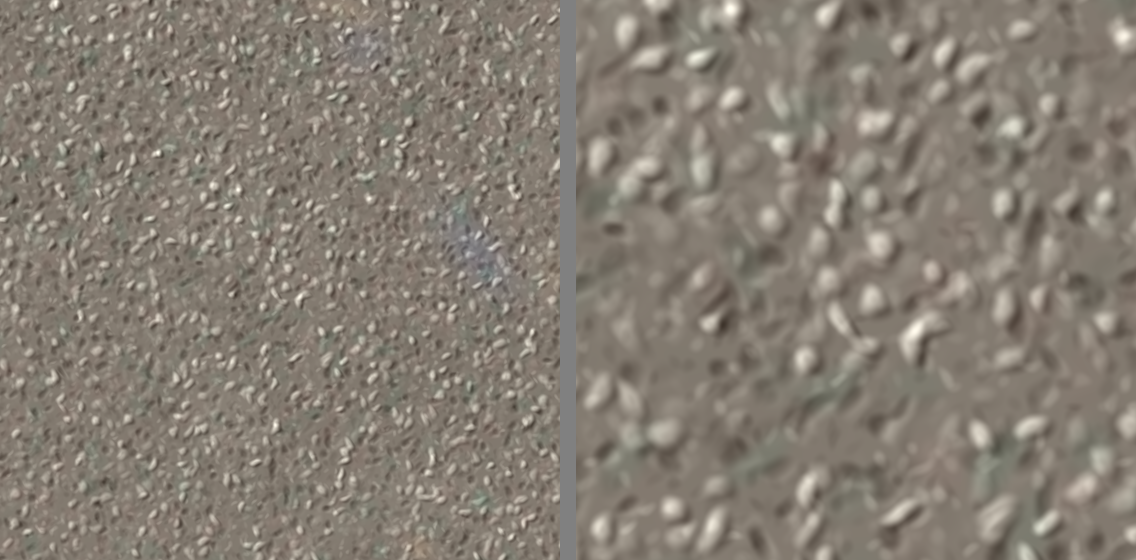
Left, the full canvas; right, a detail of the centre.
Write a Shadertoy shader that draws this texture.

```glsl
const vec3 STONE_MEAN = vec3(0.525, 0.494, 0.452);
const vec3 GREEN_TINT = vec3(-0.034, 0.006, -0.002);
const vec3 BLUE_STAIN = vec3(-0.020, 0.008, 0.062);
const vec3 WARM_STAIN = vec3(0.075, 0.045, 0.020);

const float PEBBLE_SCALE = 50.0;   // cells across the canvas
const float GRIT_SCALE = 83.0;
const float TINT_SCALE = 21.0;
const float BLOTCH_SCALE = 6.0;

const float PEBBLE_CONTRAST = 0.200;
const float GRIT_CONTRAST = 0.115;
const float RELIEF_CONTRAST = 0.190;
const float BLOTCH_CONTRAST = 0.030;

const vec2 TO_LIGHT = vec2(-0.24, 0.17);   // in pebble cells
const float LEAN = 1.15;                   // mean grain direction
const float LEAN_SPREAD = 2.0;

vec4 hash4(vec2 cell) {
    vec4 q = fract(cell.xyxy * vec4(0.1031, 0.1030, 0.0973, 0.1099));
    q += dot(q, q.wzxy + 33.33);
    return fract((q.xxyz + q.yzzw) * q.zywx);
}

mat2 rotation(float angle) {
    float c = cos(angle), s = sin(angle);
    return mat2(c, -s, s, c);
}

// Cellular field of soft, leaning ellipses, some raised and some sunken
float grains(vec2 p) {
    vec2 home = floor(p);
    float height = 0.0;
    for (int y = -1; y <= 1; y++) {
        for (int x = -1; x <= 1; x++) {
            vec2 cell = home + vec2(x, y);
            vec4 place = hash4(cell);
            vec4 form = hash4(cell + 71.0);
            vec2 d = p - cell - 0.1 - 0.8 * place.xy;
            d = rotation(LEAN + LEAN_SPREAD * (place.z - 0.5)) * d;
            float stretch = mix(1.0, 1.4, form.x);
            float radius = mix(0.32, 0.48, form.y);
            float dist = length(d * vec2(1.0 / stretch, stretch)) / radius;
            float amount = mix(-0.45, 1.0, pow(place.w, 1.5));
            height += amount * (1.0 - smoothstep(0.25, 1.35, dist));
        }
    }
    return height - 0.05;
}

// Layered sines bend the grain outlines
vec2 warp(vec2 p) {
    vec2 bend = sin(p.yx * 1.9 + vec2(0.0, 2.1));
    bend += 0.6 * sin(p.yx * 4.3 + p * 1.7 + vec2(1.3, 4.0));
    return p + 0.10 * bend;
}

float stain(vec2 uv, vec2 centre, vec2 size, float angle) {
    vec2 d = rotation(angle) * (uv - centre) / size;
    return exp(-dot(d, d));
}

void mainImage(out vec4 fragColor, in vec2 fragCoord) {
    vec2 uv = fragCoord / iResolution.xy;

    // Pebbles lit from the upper left, with finer grit between
    vec2 p = warp(uv * PEBBLE_SCALE);
    float pebbles = grains(p);
    float relief = pebbles - grains(p + TO_LIGHT);
    float grit = grains(warp(uv * GRIT_SCALE + 19.0));
    float tone = PEBBLE_CONTRAST * pebbles + GRIT_CONTRAST * grit
               + RELIEF_CONTRAST * relief;
    tone *= mix(0.88, 1.08, uv.y);

    // Broad unevenness and drifting hue
    tone += BLOTCH_CONTRAST * grains(uv * BLOTCH_SCALE + 5.0);
    float hue = grains(warp(uv * TINT_SCALE + 40.0));
    vec3 color = STONE_MEAN + tone * vec3(1.0, 1.02, 0.99) + GREEN_TINT * hue;

    // Faint stains
    float blue = stain(uv, vec2(0.85, 0.55), vec2(0.09, 0.04), -0.9)
               + 0.6 * stain(uv, vec2(0.65, 0.92), vec2(0.05, 0.05), 0.0);
    float warm = stain(uv, vec2(0.62, 0.98), vec2(0.06, 0.025), -0.3)
               + stain(uv, vec2(0.75, 0.02), vec2(0.022, 0.028), 0.4)
               + 0.5 * stain(uv, vec2(0.99, 0.51), vec2(0.03, 0.04), 0.0);
    color += BLUE_STAIN * blue + WARM_STAIN * warm;

    fragColor = vec4(clamp(color, 0.0, 1.0), 1.0);
}
```
